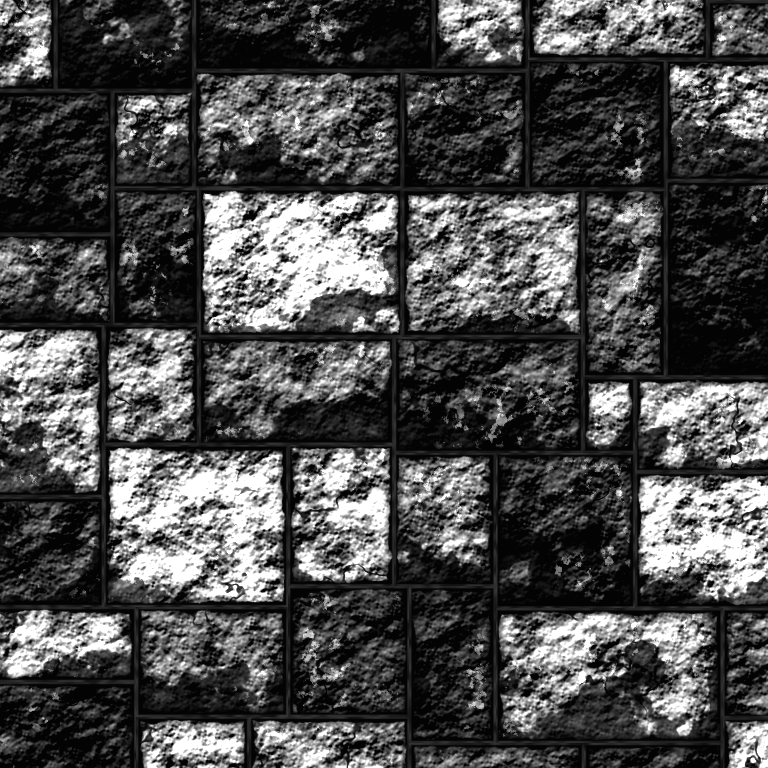
A three.js fragment shader for this texture:

```glsl
// Irregular ashlar wall of rough grey stones, about 5 blocks across and 6 down.
// Jittered lattice lines meet in T joints to form the blocks; each block gets its
// own tone, grainy relief lit from above, a black lower ledge, creases and flecks.
varying vec2 vUv;

const vec2 BLOCKS = vec2(5.2, 6.1);        // blocks across and down
const vec2 JOINT_JITTER = vec2(0.72, 0.62); // spread of upright and level joints
const float JOINT_HALF = 0.0055;           // half width of a joint
const vec2 LIGHT_STEP = vec2(-0.0012, 0.0026);
const vec3 SHADOW_BLACK = vec3(0.01);
const vec3 MORTAR_GREY = vec3(0.24);
const vec3 STONE_WHITE = vec3(1.0);

float hash(vec2 p) {
  vec3 q = fract(p.xyx * 0.1031);
  q += dot(q, q.yzx + 33.33);
  return fract((q.x + q.y) * q.z);
}

float noise(vec2 p) {
  vec2 i = floor(p);
  vec2 f = fract(p);
  vec2 u = f * f * (3.0 - 2.0 * f);
  float low = mix(hash(i), hash(i + vec2(1.0, 0.0)), u.x);
  float high = mix(hash(i + vec2(0.0, 1.0)), hash(i + 1.0), u.x);
  return mix(low, high, u.y);
}

// Layered noise; a higher gain gives a coarser grain
float fbm(vec2 p, float gain) {
  float sum = 0.0;
  float total = 0.0;
  float amplitude = 1.0;
  for (int i = 0; i < 5; i++) {
    sum += amplitude * noise(p);
    total += amplitude;
    p = mat2(1.6, 1.2, -1.2, 1.6) * p + 7.3;
    amplitude *= gain;
  }
  return sum / total;
}

// Position of the joint through a lattice vertex: upright if even, level if odd
float jointAt(vec2 v) {
  float level = mod(v.x + v.y, 2.0);
  float shift = hash(v + 41.0) - 0.5;
  return mix(v.x + shift * JOINT_JITTER.x, v.y + shift * JOINT_JITTER.y, level);
}

// Block bounds as left, bottom, right, top
vec4 blockBounds(vec2 id) {
  float a = jointAt(id);
  float b = jointAt(id + vec2(1.0, 0.0));
  float c = jointAt(id + vec2(0.0, 1.0));
  float d = jointAt(id + 1.0);
  return mod(id.x + id.y, 2.0) < 0.5 ? vec4(a, b, d, c) : vec4(c, a, b, d);
}

// Distance to the nearest side in canvas units, negative outside
float insideDistance(vec2 p, vec4 box) {
  vec2 m = min(p - box.xy, box.zw - p) / BLOCKS;
  return min(m.x, m.y);
}

// Rough surface with slanting sharp folds
float surfaceHeight(vec2 q) {
  vec2 slant = mat2(0.8, -0.7, 0.6, 1.3) * q;
  float fold = abs(fbm(slant * 13.0 + 31.0, 0.5) - 0.5);
  return fbm(q * 19.0, 0.64) + 0.8 * fold;
}

float stoneValue(vec2 q, vec2 local, float topGap, vec2 id) {
  // Tones spread evenly over the blocks
  float spread = fract(dot(id, vec2(0.7549, 0.5698)) + 0.25 * hash(id + 9.0));
  float tone = mix(0.1, 0.86, pow(spread, 1.2));

  // Stains and lit relief
  float relief = (surfaceHeight(q) - surfaceHeight(q + LIGHT_STEP)) * 9.0;
  float stain = smoothstep(0.32, 0.66, fbm(q * 30.0 + 63.0, 0.7));
  float value = tone * (0.5 + 0.85 * stain) + relief * (0.3 + 0.8 * tone);

  // Black shadow under a broken ledge
  float wave = fbm(q * 14.0 + 17.0, 0.55) - 0.5;
  float ledge = 0.5 * hash(id + 23.0) - 0.06;
  float lit = smoothstep(-0.05, 0.04, local.y - ledge + 1.8 * wave);
  value *= mix(0.32, 1.0, lit);

  // Short creases, small flecks and a worn bright top edge
  float crease = 1.0 - smoothstep(0.004, 0.024, abs(fbm(q * 10.0 + 5.0, 0.6) - 0.48));
  value *= 1.0 - 0.8 * crease * smoothstep(0.6, 0.75, noise(q * 15.0 + 3.0));
  float fleck = smoothstep(0.6, 0.72, fbm(q * 75.0 + 12.0, 0.6));
  value += 0.45 * fleck * smoothstep(0.45, 0.75, noise(q * 17.0 + 8.0));
  float rim = exp(-max(topGap, 0.0) / 0.004);
  value += 0.35 * rim * smoothstep(0.3, 0.75, noise(q * 38.0));
  return 1.1 * (value - 0.045);
}

void main() {
  vec2 p = vUv * BLOCKS + vec2(0.35, 0.6);

  // Find the block that holds this point
  vec2 id = floor(p);
  vec4 box = blockBounds(id);
  for (int k = 0; k < 9; k++) {
    vec2 candidate = floor(p) + vec2(mod(float(k), 3.0), floor(float(k) / 3.0)) - 1.0;
    vec4 bounds = blockBounds(candidate);
    if (insideDistance(p, bounds) > insideDistance(p, box)) {
      box = bounds;
      id = candidate;
    }
  }
  float edge = insideDistance(p, box);
  vec2 local = (p - box.xy) / (box.zw - box.xy);
  vec2 q = (p - box.xy) / BLOCKS + 10.0 * vec2(hash(id + 3.0), hash(id + 71.0));

  // Thin mortar line between two dark gaps
  float line = 1.0 - smoothstep(0.0014, 0.004, edge);
  vec3 color = mix(SHADOW_BLACK, MORTAR_GREY, line * (0.2 + 0.7 * noise(q * 90.0)));

  // Stone face with a chipped, darker border
  float topGap = (box.w - p.y) / BLOCKS.y - JOINT_HALF;
  float border = edge - JOINT_HALF + 0.012 * (fbm(q * 45.0, 0.6) - 0.5);
  float value = stoneValue(q, local, topGap, id);
  value *= mix(0.5, 1.0, smoothstep(0.0, 0.012, border));
  vec3 stone = mix(SHADOW_BLACK, STONE_WHITE, clamp(value, 0.0, 1.0));
  color = mix(color, stone, smoothstep(-0.0005, 0.0025, border));
  gl_FragColor = vec4(color, 1.0);
}
```
